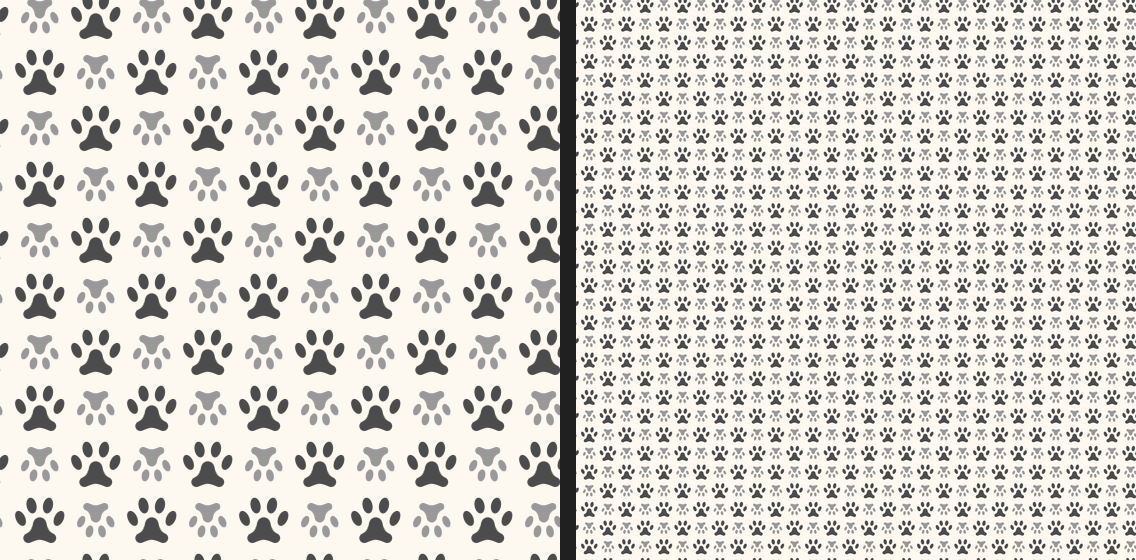
Left, the tile; right, the same tile 3 across and 3 down.
Reproduce this pattern procedurally as a Shadertoy shader.

```glsl
// Checkerboard of paw prints: large dark ones upright, small grey ones upside down.
// Each paw is a signed distance: four tilted ellipses for toes and a smoothly
// blended stem and pair of lobes for the pad. An even cell count makes it tile.

const float CELLS = 10.0;              // cells across and down, two per repeat
const vec2 GRID_SHIFT = vec2(0.21);    // grid offset, in cells
const float SMALL_SCALE = 0.76;
const vec3 CREAM = vec3(0.992, 0.978, 0.942);
const vec3 CHARCOAL = vec3(0.30);
const vec3 GREY = vec3(0.60);

float smoothMin(float a, float b, float k) {
    float h = max(k - abs(a - b), 0.0);
    return min(a, b) - h * h / (4.0 * k);
}

float capsule(vec2 p, vec2 a, vec2 b, float radius) {
    vec2 ab = b - a;
    float t = clamp(dot(p - a, ab) / dot(ab, ab), 0.0, 1.0);
    return length(p - a - ab * t) - radius;
}

// Approximate distance to an ellipse whose top leans towards +x by tilt radians
float tiltedEllipse(vec2 p, vec2 radii, float tilt) {
    float c = cos(tilt), s = sin(tilt);
    vec2 q = vec2(c * p.x - s * p.y, s * p.x + c * p.y) / radii;
    float level = length(q);
    float slope = length(q / radii);
    return (level - 1.0) * (level + 1e-4) / (slope + 1e-4);
}

float padDistance(vec2 p) {
    // Rounded mirroring keeps the notch under the pad soft
    vec2 mirrored = vec2(sqrt(p.x * p.x + 0.003), p.y);
    float stem = capsule(p, vec2(0.0, -0.066), vec2(0.0, -0.12), 0.118);
    float lobe = capsule(mirrored, vec2(0.0, -0.225), vec2(0.21, -0.318), 0.088);
    return smoothMin(stem, lobe, 0.16);
}

float pawDistance(vec2 p) {
    vec2 side = vec2(abs(p.x), p.y);
    float inner = tiltedEllipse(side - vec2(0.147, 0.262), vec2(0.088, 0.142), 0.21);
    float outer = tiltedEllipse(side - vec2(0.343, 0.033), vec2(0.083, 0.142), 0.44);
    return min(padDistance(p), min(inner, outer));
}

// Coverage from a distance, with an edge about one pixel wide
float coverage(float dist, float pixel) {
    return 1.0 - smoothstep(-0.7 * pixel, 0.7 * pixel, dist);
}

void mainImage(out vec4 fragColor, in vec2 fragCoord) {
    vec2 grid = fragCoord / iResolution.xy * CELLS - GRID_SHIFT;
    float pixel = CELLS / min(iResolution.x, iResolution.y);
    vec2 cell = floor(grid);
    vec2 local = fract(grid) - 0.5;

    // Alternate cells hold the small, turned paw
    bool isSmall = mod(cell.x + cell.y, 2.0) > 0.5;
    float scale = isSmall ? -SMALL_SCALE : 1.0;
    vec3 ink = isSmall ? GREY : CHARCOAL;

    float dist = pawDistance(local / scale) * abs(scale);
    fragColor = vec4(mix(CREAM, ink, coverage(dist, pixel)), 1.0);
}
```
